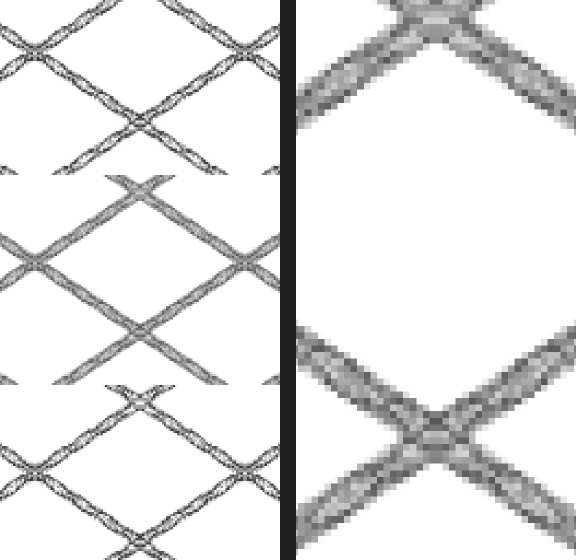
Left: the whole. Right: its middle third, enlarged.
Write a WebGL 1 fragment shader that draws this pattern.

```glsl
precision highp float;
// Grey chain-link lattice of crossing diagonals on white, in coarse square cells.
uniform vec2 u_resolution;

float hash(vec2 cell) {
  return fract(sin(dot(cell, vec2(12.99, 78.23))) * 4375.85);
}

// Grey of one chain: offset is measured across it, along runs from the crossing.
float chain(float offset, float along, float grain, float contrast) {
  float d = abs(mod(offset + 32.0, 64.0) - 32.0);
  float pinch = cos(6.2832 * (along - 8.0) / 12.0);
  float rail = 1.0 - smoothstep(0.3, 1.5, abs(d - 2.1 + 0.9 * pinch));
  float grey = mix(0.71, 0.46, rail) + (grain - 0.5) * 0.3;
  grey = clamp(0.57 + (grey - 0.57) * contrast, 0.22, 1.0);
  float cover = 1.0 - smoothstep(2.8, 4.0, d);
  return mix(1.0, grey, cover);
}

// p is in cells, 128 across the canvas, measured from the top left.
float lattice(vec2 p) {
  vec2 cell = floor(p) + 0.5;
  float row = floor((cell.y + 16.0) / 96.0);
  float y = mod(cell.y + 16.0, 96.0);

  // Fold each 96-cell repeat about its vertical axis
  float x = abs(mod(cell.x - 16.0, 96.0) - 48.0);
  float grain = hash(vec2(x, y));

  // Alternate rows of repeats are softer
  float contrast = mix(1.65, 0.9, mod(row, 2.0));
  float falling = chain(y - 8.0 - x * 2.0 / 3.0, x, grain, contrast);
  float rising = chain(y - 8.0 + x * 2.0 / 3.0, x, grain, contrast);
  return min(falling, rising);
}

void main() {
  // Four samples per pixel smooth the cell borders at any size
  float grey = 0.0;
  for (int i = 0; i < 4; i++) {
    float k = float(i);
    vec2 jitter = vec2(mod(k, 2.0), floor(k / 2.0)) * 0.5 - 0.25;
    vec2 pixel = gl_FragCoord.xy + jitter;
    vec2 fromTop = vec2(pixel.x, u_resolution.y - pixel.y);
    grey += 0.25 * lattice(fromTop * 128.0 / u_resolution.x);
  }
  gl_FragColor = vec4(vec3(grey), 1.0);
}
```
